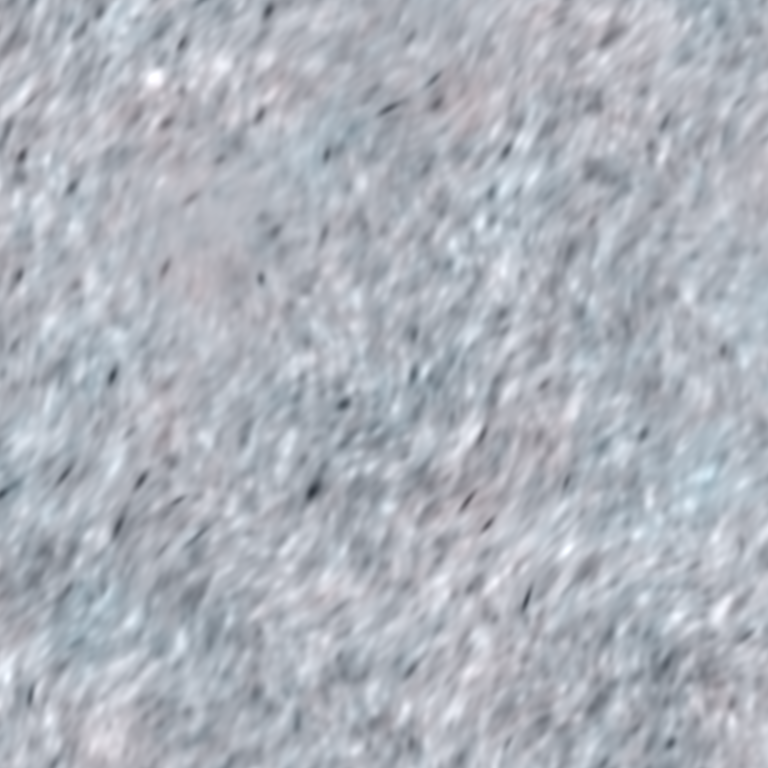
Reproduce this texture procedurally as a WebGL 2 fragment shader.

```glsl
#version 300 es
precision highp float;

// Rough grey stone in slanting daylight: soft slanted grains, pits and flecks.
// Cellular noise sums one soft bump per jittered cell, at several scales;
// every bump is brighter on its lit side, and layered sines bend the grain.

uniform vec2 u_resolution;
out vec4 fragColor;

const float GRAIN_ANGLE = 1.05;   // direction of the long axis of the grains
const float GRAIN_STRETCH = 1.5;  // length of a grain over its width
const float BASE_TONE = 0.71;
const vec3 STONE_CAST = vec3(-0.019, 0.0, 0.033);
const vec3 WARM_SHIFT = vec3(0.026, -0.006, -0.012);

vec3 hash3(vec2 cell, float seed) {
    vec3 h = fract(vec3(cell.xyx + seed * 17.3) * vec3(0.1031, 0.1030, 0.0973));
    h += dot(h, h.yxz + 33.33);
    return fract((h.xxy + h.yxx) * h.zyx);
}

vec2 rotate(vec2 v, float angle) {
    float c = cos(angle), s = sin(angle);
    return vec2(c * v.x + s * v.y, c * v.y - s * v.x);
}

// Gentle bending of the plane by layered sines
vec2 bend(vec2 p) {
    vec2 slow = sin(p.yx * vec2(9.0, 11.0) + vec2(0.7, 2.1));
    vec2 quick = sin(p.yx * vec2(27.0, 23.0) + p * 14.0 + vec2(4.0, 1.3));
    return p + 0.012 * slow + 0.005 * quick;
}

// Signed soft bumps, one per cell; relief shades them across the x axis
float grains(vec2 p, float seed, float relief) {
    vec2 cell = floor(p);
    float sum = 0.0;
    for (int y = -1; y <= 1; y++) {
        for (int x = -1; x <= 1; x++) {
            vec2 id = cell + vec2(x, y);
            vec3 h = hash3(id, seed);
            vec2 d = p - id - h.xy;
            float weight = 2.0 * h.z - 1.0;
            sum += exp(-4.2 * dot(d, d)) * (weight - relief * d.x);
        }
    }
    return sum;
}

// Sparse slender marks of varied strength and tilt, in a share of the cells
float marks(vec2 p, float seed, float share, vec2 size) {
    vec2 cell = floor(p);
    float sum = 0.0;
    for (int y = -1; y <= 1; y++) {
        for (int x = -1; x <= 1; x++) {
            vec2 id = cell + vec2(x, y);
            vec3 place = hash3(id, seed);
            vec3 form = hash3(id, seed + 5.0);
            vec2 d = rotate(p - id - place.xy, 1.3 * (form.x - 0.5));
            d /= size * mix(vec2(0.75), vec2(1.25), form.yz);
            float strength = place.z / share;
            sum += step(place.z, share) * strength * strength * exp(-dot(d, d));
        }
    }
    return sum;
}

void main() {
    vec2 p = gl_FragCoord.xy / min(u_resolution.x, u_resolution.y);

    // Grain frame: x runs across the grains, y along them
    vec2 q = rotate(bend(p), GRAIN_ANGLE - 1.5708);
    q.y /= GRAIN_STRETCH;

    // Broad patches set the tone and how rough the surface is
    float patches = grains(p * 5.0 + 3.0, 1.0, 0.0);
    float roughness = 1.0 + 0.35 * grains(p * 4.0 + 8.0, 2.0, 0.0);

    // Relief from coarse lumps to fine grit
    float relief = 0.055 * grains(q * 19.0, 3.0, 1.0)
                 + 0.115 * grains(q * 43.0, 4.0, 1.6)
                 + 0.085 * grains(q * 79.0, 5.0, 1.6);

    // Dark pits and pale flecks
    float pits = marks(q * 24.0, 6.0, 0.42, vec2(0.13, 0.22));
    float flecks = marks(q * 29.0, 7.0, 0.40, vec2(0.18, 0.24));

    float tone = BASE_TONE + 0.05 * patches + roughness * relief;
    tone += 0.13 * flecks - 0.36 * pits;

    // Mauve and blue-green tints, in wide areas and small spots
    float warmth = grains(p * 8.0, 8.0, 0.0) + 0.6 * grains(q * 36.0, 9.0, 0.0);
    vec3 colour = vec3(tone) + STONE_CAST + WARM_SHIFT * warmth;

    fragColor = vec4(clamp(colour, 0.04, 1.0), 1.0);
}
```
